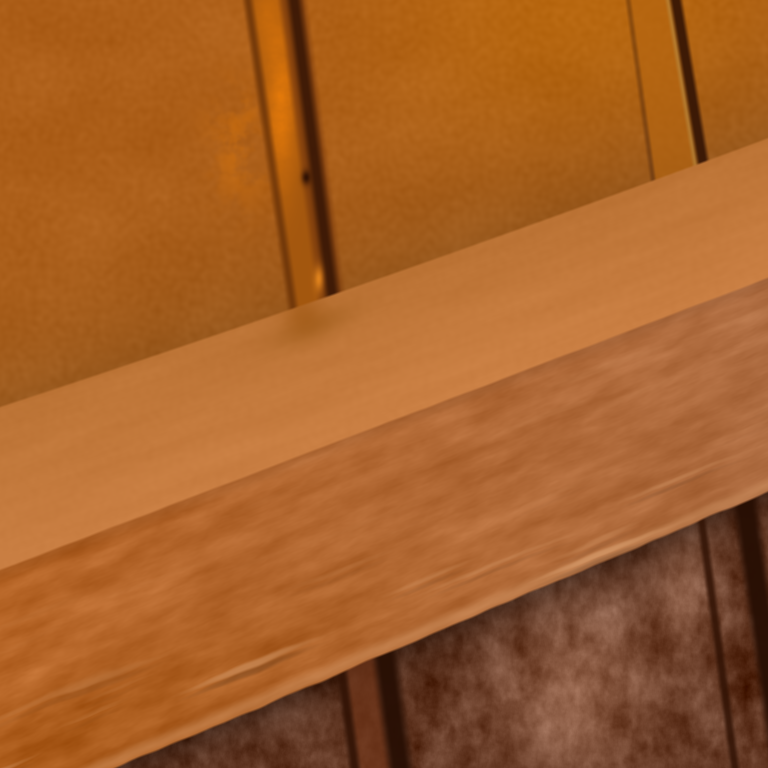
Write a WebGL 1 fragment shader that draws this texture.

```glsl
precision highp float;
uniform vec2 u_resolution;

#define PANEL_COLOR vec3(0.680, 0.372, 0.098)
#define LEDGE_COLOR vec3(0.765, 0.475, 0.235)
#define FACE_COLOR vec3(0.715, 0.420, 0.205)
#define LOWER_COLOR vec3(0.385, 0.215, 0.135)
#define GROOVE_COLOR vec3(0.190, 0.070, 0.015)
#define AMBER vec3(0.840, 0.450, 0.040)
#define PALE_WOOD vec3(0.840, 0.610, 0.420)
#define STREAK_GAIN 0.55
#define GRAIN_GAIN 0.030
#define EDGE_SOFTNESS 0.0024

vec2 hashGradient(vec2 cell) {
  vec2 h = vec2(dot(cell, vec2(127.1, 311.7)), dot(cell, vec2(269.5, 183.3)));
  return fract(sin(h) * 43758.5) * 2.0 - 1.0;
}

float gradientNoise(vec2 p) {
  vec2 i = floor(p), f = fract(p);
  vec2 w = f * f * f * (f * (f * 6.0 - 15.0) + 10.0);
  vec2 e = vec2(1.0, 0.0);
  float low = mix(dot(hashGradient(i), f), dot(hashGradient(i + e), f - e), w.x);
  float high = mix(dot(hashGradient(i + e.yx), f - e.yx), dot(hashGradient(i + 1.0), f - 1.0), w.x);
  return mix(low, high, w.y);
}

float fbm(vec2 p) {
  float sum = 0.0, gain = 0.6;
  for (int i = 0; i < 4; i++) {
    sum += gain * gradientNoise(p);
    p = p * 2.03 + 7.1;
    gain *= 0.55;
  }
  return sum;
}

// Soft band of given half width around x = center
float band(float x, float center, float halfWidth, float soft) {
  return 1.0 - smoothstep(halfWidth - soft, halfWidth + soft, abs(x - center));
}

float glow(vec2 p, vec2 center, vec2 radius) {
  vec2 d = (p - center) / radius;
  return exp(-dot(d, d));
}

vec3 upperPanels(vec2 p, float above) {
  float drop = 1.0 - p.y;
  vec3 color = PANEL_COLOR + vec3(0.05, 0.035, -0.045) * glow(p, vec2(0.78, 0.98), vec2(0.3, 0.2));
  color = mix(color, vec3(0.57, 0.335, 0.115), 0.75 * exp(-above * 9.0));
  color += 0.05 * fbm(p * vec2(6.0, 9.0)) + GRAIN_GAIN * gradientNoise(p * 100.0);
  float patches = smoothstep(-0.15, 0.25, fbm(p * 22.0));
  color = mix(color, AMBER, 0.6 * patches * glow(p, vec2(0.315, 0.81), vec2(0.04, 0.07)));

  // Left batten
  float seam = 0.319 + 0.146 * drop, gap = 0.379 + 0.129 * drop;
  float batten = smoothstep(seam - 0.004, seam + 0.004, p.x) * (1.0 - smoothstep(gap - 0.004, gap + 0.004, p.x));
  color = mix(color, vec3(0.64, 0.34, 0.055), batten);
  float flare = glow(p, vec2(0.366, 0.86), vec2(0.020, 0.10)) + 0.5 * glow(p, vec2(0.347, 0.98), vec2(0.02, 0.06));
  color = mix(color, AMBER + vec3(0.06, 0.03, 0.0), batten * flare * (0.85 + 0.5 * fbm(p * 30.0)));
  color = mix(color, vec3(0.35, 0.16, 0.03), 0.65 * band(p.x, seam + 0.004, 0.005, 0.005));
  color = mix(color, vec3(0.48, 0.23, 0.05), 0.8 * band(p.x, gap + 0.002, 0.016, 0.006));
  color = mix(color, GROOVE_COLOR, 0.82 * band(p.x, gap + 0.004, 0.008, 0.006));
  color = mix(color, GROOVE_COLOR, glow(p, vec2(0.399, 0.769), vec2(0.006, 0.009)));
  color = mix(color, vec3(0.93, 0.55, 0.12), 0.85 * glow(p, vec2(0.415, 0.637), vec2(0.006, 0.016)));

  // Right batten
  seam = 0.818 + 0.138 * drop;
  gap = 0.880 + 0.166 * drop;
  batten = smoothstep(seam, seam + 0.005, p.x) * (1.0 - smoothstep(gap - 0.005, gap, p.x));
  color = mix(color, vec3(0.71, 0.395, 0.06), 0.6 * batten);
  color = mix(color, GROOVE_COLOR, 0.33 * band(p.x, seam, 0.003, 0.003));
  color = mix(color, vec3(0.72, 0.56, 0.28), 0.5 * band(p.x, gap - 0.010, 0.003, 0.003));
  return mix(color, GROOVE_COLOR, 0.9 * band(p.x, gap, 0.007, 0.004));
}

vec3 ledge(vec2 p, float height) {
  vec3 color = LEDGE_COLOR + vec3(0.03, 0.025, 0.03) * (1.0 - 2.0 * height);
  color += 0.035 * fbm(vec2(p.x * 4.0, height * 7.0)) + 0.4 * GRAIN_GAIN * gradientNoise(p * 100.0);
  vec2 q = vec2(p.x, p.y - 0.36 * (p.x - 0.41));
  color = mix(color, vec3(0.59, 0.34, 0.08), 0.45 * glow(q, vec2(0.41, 0.575), vec2(0.055, 0.02)));
  return mix(color, vec3(0.62, 0.34, 0.07), 0.6 * glow(p, vec2(0.395, 0.59), vec2(0.025, 0.025)));
}

vec3 frontFace(vec2 p, float height) {
  vec3 color = FACE_COLOR + mix(vec3(0.0, -0.025, -0.055), vec3(-0.035, 0.0, 0.045), p.x);
  color = mix(color, vec3(0.64, 0.33, 0.07), 0.55 * glow(vec2(p.x, height), vec2(0.05, 0.2), vec2(0.4, 0.25)));
  float wear = 1.0 - smoothstep(0.08, 0.6, height);
  color += 0.10 * fbm(vec2(p.x * 4.0, height * 9.0)) + 0.10 * fbm(vec2(p.x * 16.0, height * 12.0));

  // Sparse worn ridges that run along the beam, each over a thin shadow
  float wander = height + 0.018 * gradientNoise(vec2(p.x * 5.0, height * 4.0));
  float ridge = gradientNoise(vec2(p.x * 4.5 + 3.0, wander * 19.0));
  float shade = gradientNoise(vec2(p.x * 4.5 + 3.0, wander * 19.0 + 0.55));
  color *= 1.0 - 0.20 * wear * smoothstep(0.20, 0.55, shade);
  color = mix(color, PALE_WOOD, STREAK_GAIN * smoothstep(0.18, 0.5, ridge) * (0.15 + wear));
  color = mix(color, PALE_WOOD, 0.4 * band(height, 0.03, 0.025, 0.025));
  return color * (1.0 - 0.06 * smoothstep(0.93, 1.0, height));
}

vec3 lowerPanels(vec2 p, float below) {
  float mottling = fbm(p * vec2(17.0, 11.0)) + 0.6 * fbm(p * vec2(60.0, 45.0));
  float light = glow(p, vec2(0.75, 0.11), vec2(0.11, 0.13)) + 0.7 * glow(p, vec2(0.89, 0.25), vec2(0.04, 0.09));
  vec3 color = LOWER_COLOR + 0.26 * mottling + vec3(0.17, 0.15, 0.135) * light;
  color *= 1.0 - 0.35 * exp(-below * 35.0);
  float lean = 0.135 * p.y;
  color = mix(color, vec3(0.43, 0.20, 0.09), 0.7 * band(p.x, 0.488 - lean, 0.022, 0.006));
  color = mix(color, GROOVE_COLOR, 0.90 * band(p.x, 0.462 - lean, 0.006, 0.005));
  color = mix(color, GROOVE_COLOR * 0.8, 0.95 * band(p.x, 0.521 - lean, 0.014, 0.008));
  color = mix(color, GROOVE_COLOR, 0.85 * band(p.x, 0.957 - lean, 0.005, 0.004));
  return mix(color, GROOVE_COLOR * 0.8, 0.95 * band(p.x, 1.020 - 0.145 * p.y, 0.014, 0.007));
}

void main() {
  vec2 p = gl_FragCoord.xy / u_resolution;
  float soft = max(EDGE_SOFTNESS, 1.0 / u_resolution.y);

  // Beam edges, from top to bottom
  float topEdge = 0.470 + 0.328 * p.x + 0.022 * p.x * p.x;
  float foldEdge = 0.258 + 0.380 * p.x + 0.001 * gradientNoise(vec2(p.x * 30.0, 2.5));
  float bottomEdge = -0.0634 + 0.4224 * p.x + 0.003 * gradientNoise(vec2(p.x * 28.0, 8.5));
  float faceHeight = (p.y - bottomEdge) / (foldEdge - bottomEdge);
  float ledgeHeight = (p.y - foldEdge) / (topEdge - foldEdge);

  vec3 color = lowerPanels(p, max(bottomEdge - p.y, 0.0));
  color = mix(color, frontFace(p, faceHeight), smoothstep(-soft, soft, p.y - bottomEdge));
  color = mix(color, ledge(p, ledgeHeight), smoothstep(-soft, soft, p.y - foldEdge));
  color = mix(color, upperPanels(p, max(p.y - topEdge, 0.0)), smoothstep(-soft, soft, p.y - topEdge));
  gl_FragColor = vec4(clamp(color, 0.0, 1.0), 1.0);
}
```
